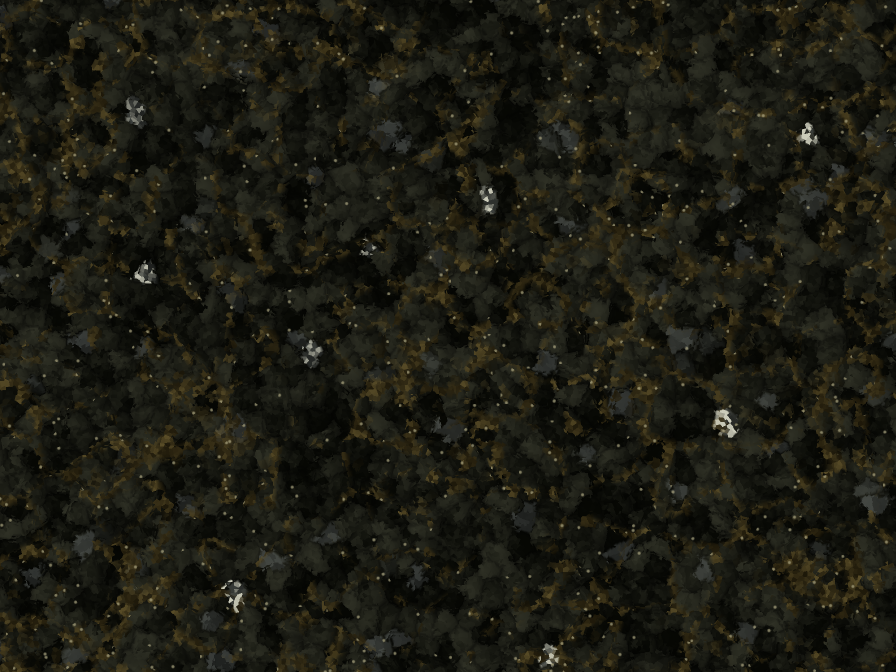
Reproduce this texture procedurally as a Shadertoy shader.

```glsl
const vec3 BLACK  = vec3(0.022, 0.026, 0.012);
const vec3 SLATE  = vec3(0.165, 0.170, 0.130);
const vec3 BROWN  = vec3(0.130, 0.105, 0.040);
const vec3 GOLD   = vec3(0.400, 0.340, 0.170);
const vec3 BLUISH = vec3(0.250, 0.265, 0.260);
const vec3 SILVER = vec3(0.800, 0.800, 0.730);

vec2 hash22(vec2 p) {
    vec3 h = fract(p.xyx * vec3(0.1031, 0.1030, 0.0973));
    h += dot(h, h.yzx + 33.33);
    return fract((h.xx + h.yz) * h.zy);
}

// Cellular noise: xy = random id, z = distance to centre, w = gap to next cell
vec4 cells(vec2 p, float seed) {
    vec2 base = floor(p);
    vec2 id = vec2(0.0);
    float nearest = 9.0, second = 9.0;
    for (int y = -1; y <= 1; y++) {
        for (int x = -1; x <= 1; x++) {
            vec2 cell = base + vec2(x, y);
            float d = length(cell + hash22(cell + seed) - p);
            if (d < nearest) {
                second = nearest;
                nearest = d;
                id = hash22(cell + seed + 71.0);
            } else {
                second = min(second, d);
            }
        }
    }
    return vec4(id, nearest, second - nearest);
}

// Broad drift from layered sines, about -1 to 1
float drift(vec2 p) {
    float sum = 0.0, gain = 0.5;
    for (int i = 0; i < 3; i++) {
        sum += gain * sin(p.x + 1.7 * sin(p.y)) * cos(0.8 * p.y + sin(p.x));
        p = mat2(1.2, 1.5, -1.5, 1.2) * p + 2.3;
        gain *= 0.6;
    }
    return sum;
}

vec3 granite(vec2 p) {
    // Finer cells jostle the larger ones to give ragged crystal edges
    vec4 grit = cells(p * 155.0, 11.0);
    vec2 q = p + 0.007 * (grit.xy - 0.5);
    vec4 chip = cells(q * 66.0, 37.0);
    q += 0.010 * (chip.xy - 0.5);
    vec4 grain = cells(q * 31.0, 53.0);
    vec4 clump = cells(q * 12.0, 89.0);
    float broad = drift(p * 5.0);

    // Dark mineral body
    float tone = 0.54 * grain.x + 0.30 * chip.x + 0.16 * grit.x;
    vec3 col = mix(BLACK, SLATE, smoothstep(0.12, 0.92, tone + 0.06 * broad));
    col *= 1.15 - 0.35 * grain.z;
    col *= mix(0.72, 1.0, smoothstep(0.0, 0.22, grain.w));

    // Pale blue-grey flakes
    float flake = smoothstep(0.93, 0.96, grain.y) * smoothstep(0.0, 0.25, grain.w);
    col = mix(col, BLUISH * (0.65 + 0.6 * chip.x), 0.65 * flake);

    // Gold and brown gathered along the seams of clumps
    float seam = 1.0 - smoothstep(0.0, 0.35, clump.w);
    float rust = 0.45 * chip.y + 0.33 * clump.x + 0.28 * seam + 0.12 * broad;
    float gilt = smoothstep(0.58, 0.84, rust);
    vec3 ochre = mix(BROWN, GOLD, grit.x * (0.35 + 0.65 * chip.x));
    col = mix(col, ochre, 0.85 * gilt);

    // Silver clusters
    float mirror = smoothstep(0.992, 0.994, grain.y) * smoothstep(0.0, 0.2, grain.w);
    col = mix(col, SILVER, mirror * smoothstep(0.3, 0.95, grit.x));

    // Pinpoint glints, denser in the gold
    float rarity = mix(0.991, 0.955, gilt);
    float glint = step(rarity, grit.y) * (1.0 - smoothstep(0.15, 0.55, grit.z));
    return mix(col, SILVER * vec3(0.85, 0.82, 0.70), 0.7 * glint);
}

void mainImage(out vec4 fragColor, in vec2 fragCoord) {
    // Four samples per pixel smooth the grain edges
    vec3 sum = vec3(0.0);
    for (int i = 0; i < 4; i++) {
        vec2 offset = 0.5 * vec2(i % 2, i / 2) - 0.25;
        sum += granite((fragCoord + offset) / iResolution.y);
    }
    fragColor = vec4(sum / 4.0, 1.0);
}
```
